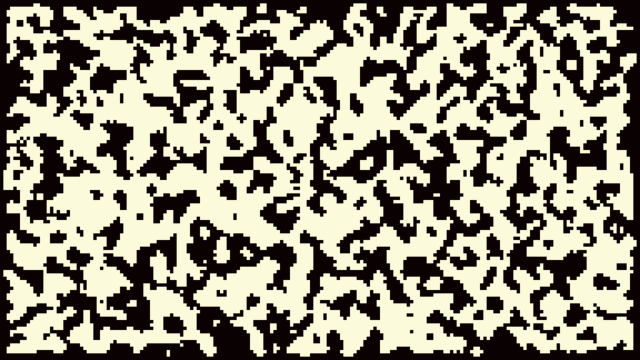
Write a WebGL 2 fragment shader that draws this texture.

```glsl
#version 300 es
precision highp float;
precision highp int;
// Pixelated cave map: random cells smoothed by a majority-rule cellular automaton.

uniform vec2 u_resolution;
out vec4 fragColor;

const vec3 FLOOR_COLOR = vec3(0.984, 0.984, 0.862);
const vec3 WALL_COLOR = vec3(0.040, 0.008, 0.008);
const float ROWS = 108.0;         // cells over the canvas height
const float WALL_CHANCE = 0.467;  // share of wall cells before smoothing
const int STEPS = 2;              // automaton generations
const int MAJORITY = 5;           // walls needed in a 3x3 block
const float EDGE_WIDTH = 1.2;     // edge filter width in screen pixels
const int SEED = 137;

const int WINDOW = 2 + 2 * STEPS; // cells needed to evolve a 2x2 block

float hash(ivec2 cell) {
  uvec2 q = uvec2(cell + SEED);
  q = 1103515245u * ((q >> 1u) ^ q.yx);
  uint n = 1103515245u * (q.x ^ (q.y >> 3u));
  n = 1103515245u * (n ^ (n >> 15u));
  return float(n >> 8u) * exp2(-24.0);
}

// The outermost ring of the map, and all beyond it, is solid wall.
bool isBorder(ivec2 cell, ivec2 mapSize) {
  return any(lessThan(cell, ivec2(1))) || any(greaterThanEqual(cell, mapSize - 1));
}

// Wall states of the 2x2 block at base: (0,0), (1,0), (0,1), (1,1).
vec4 evolveBlock(ivec2 base, ivec2 mapSize) {
  int walls[WINDOW * WINDOW];
  ivec2 origin = base - STEPS;

  // Random first generation
  for (int y = 0; y < WINDOW; y++) {
    for (int x = 0; x < WINDOW; x++) {
      ivec2 cell = origin + ivec2(x, y);
      bool wall = isBorder(cell, mapSize) || hash(cell) < WALL_CHANCE;
      walls[y * WINDOW + x] = wall ? 1 : 0;
    }
  }

  // Each step shrinks the window by one cell per side. Results go to the
  // corner of their 3x3 block, which no later cell reads, so one array is enough.
  for (int s = 1; s <= STEPS; s++) {
    int side = WINDOW - 2 * s;
    for (int y = 0; y < side; y++) {
      for (int x = 0; x < side; x++) {
        int count = 0;
        for (int k = 0; k < 9; k++) {
          count += walls[(y + k / 3) * WINDOW + x + k % 3];
        }
        bool wall = isBorder(origin + s + ivec2(x, y), mapSize) || count >= MAJORITY;
        walls[y * WINDOW + x] = wall ? 1 : 0;
      }
    }
  }
  return vec4(walls[0], walls[1], walls[WINDOW], walls[WINDOW + 1]);
}

void main() {
  float cellsPerPixel = ROWS / u_resolution.y;
  vec2 position = gl_FragCoord.xy * cellsPerPixel;
  ivec2 mapSize = ivec2(round(u_resolution * cellsPerPixel));

  // Box filter over the cells that the pixel footprint touches
  float footprint = EDGE_WIDTH * cellsPerPixel;
  vec2 base = floor(position - 0.5 * footprint);
  vec2 cover = clamp((position + 0.5 * footprint - base - 1.0) / footprint, 0.0, 1.0);

  vec4 block = evolveBlock(ivec2(base), mapSize);
  vec2 columns = mix(block.xz, block.yw, cover.x);
  float wall = mix(columns.x, columns.y, cover.y);
  fragColor = vec4(mix(FLOOR_COLOR, WALL_COLOR, wall), 1.0);
}
```
